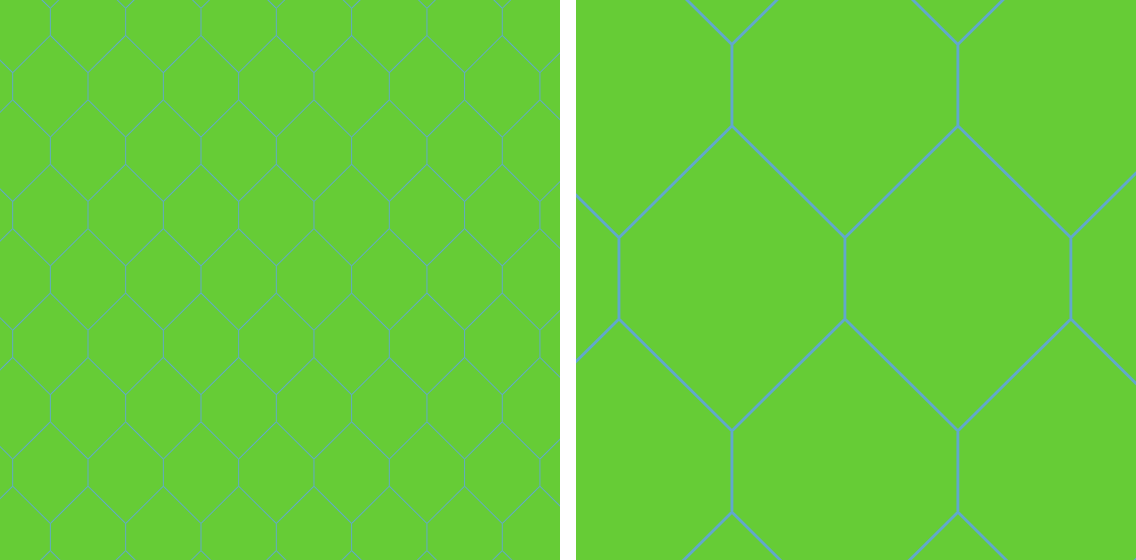
Left: the whole. Right: its middle third, enlarged.
Reproduce this pattern procedurally as a three.js fragment shader.

```glsl
varying vec2 vUv;

// Depth inside the nearest stretched hexagon of one lattice, negative outside
float hexDepth(vec2 p, vec2 pitch) {
  vec2 period = vec2(pitch.x, 2.0 * pitch.y);
  vec2 q = abs(mod(p + 0.5 * period, period) - 0.5 * period);
  vec2 corner = vec2(0.5 * pitch.x, 0.0242);
  vec2 slantNormal = normalize(vec2(pitch.y - 2.0 * corner.y, corner.x));
  return min(corner.x - q.x, dot(slantNormal, corner - q));
}

void main() {
  // Column and row spacing of the cells
  vec2 pitch = vec2(0.1345, 0.115);
  vec2 p = vUv - vec2(0.4934 - 0.5 * pitch.x, 0.501);

  // Two interleaved lattices fill the plane
  float edge = max(hexDepth(p, pitch),
                   hexDepth(p - vec2(0.5 * pitch.x, pitch.y), pitch));

  // Thin smoothed outline
  float pixel = fwidth(vUv.x);
  float line = clamp((0.00085 - edge) / pixel + 0.5, 0.0, 1.0);

  vec3 cellGreen = vec3(0.40, 0.80, 0.21);
  vec3 lineBlue = vec3(0.38, 0.66, 0.80);
  gl_FragColor = vec4(mix(cellGreen, lineBlue, line), 1.0);
}
```
